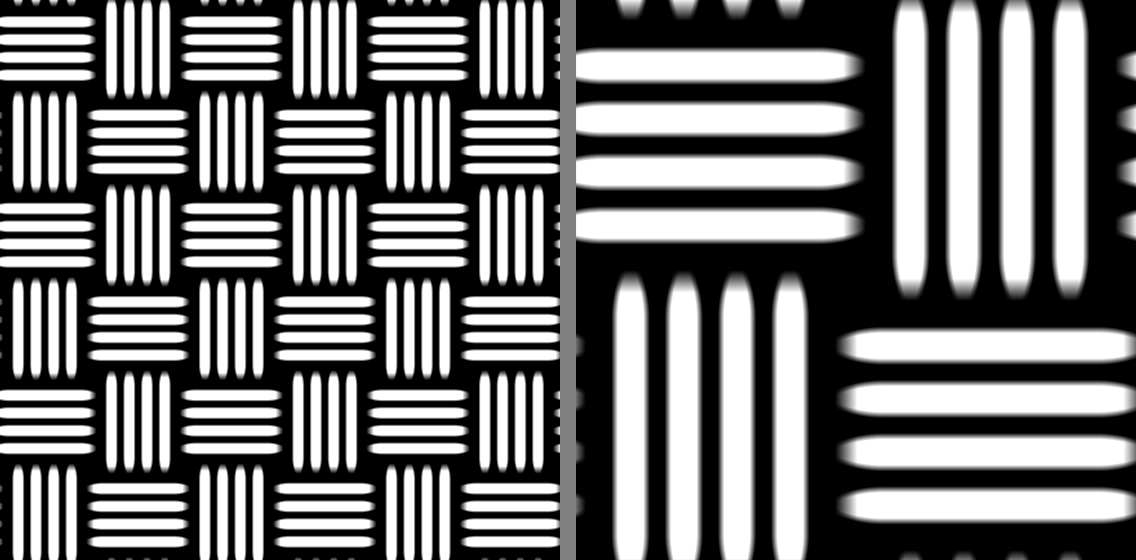
Left: the whole. Right: its middle third, enlarged.
Reproduce this pattern procedurally as a Shadertoy shader.

```glsl
// Basket weave: a checkerboard of cells, each holding four soft white bars
// on black, running across or up in turn. Bars taper and fade at both ends
// and reach past their cell; an even cell count makes the canvas tile.

const float CELLS = 6.0;              // cells across and down, must be even
const vec2  SHIFT = vec2(0.02);       // offset of the weave, in cells
const float PITCH = 0.19;             // spacing of bars, in cells
const float LAST_BAR = 1.5;           // outermost bar centre, in pitches
const float HALF_WIDTH = 0.0685;      // bar half width at the outer edge
const float HALF_LENGTH = 0.555;      // bar half length
const float EDGE = 0.023;             // softness of the long sides
const float END_FADE = 0.08;          // length of the fade at the tips
const float TAPER_LENGTH = 0.17;      // part of each end that narrows
const float TAPER = 0.5;              // width lost at the tip
const vec3  GROUND = vec3(0.0);
const vec3  STRAND = vec3(1.0);

// Coverage of a group of four bars, measured from the centre of its cell
float barGroup(float along, float across, float pixel) {
    float bar = clamp(floor(across / PITCH) + 0.5, -LAST_BAR, LAST_BAR);
    float side = abs(across - bar * PITCH);
    float toEnd = HALF_LENGTH - abs(along);

    // Narrow towards the tip
    float t = clamp(1.0 - toEnd / TAPER_LENGTH, 0.0, 1.0);
    float width = HALF_WIDTH * (1.0 - TAPER * t * t);

    float body = clamp((width - side) / max(EDGE, pixel), 0.0, 1.0);
    float fade = clamp(toEnd / max(END_FADE, pixel), 0.0, 1.0);
    return body * fade;
}

void mainImage(out vec4 fragColor, in vec2 fragCoord) {
    vec2 p = fragCoord / iResolution.xy * CELLS + SHIFT;
    float pixel = CELLS / min(iResolution.x, iResolution.y);

    // Local axes: x along the bars, y across them
    vec2 cell = floor(p);
    vec2 q = p - cell - 0.5;
    bool upright = mod(cell.x + cell.y, 2.0) < 0.5;
    if (upright) q = q.yx;

    // Bars of this cell, and tips reaching in from the crossing neighbours
    float own = barGroup(q.x, q.y, pixel);
    float tips = barGroup(1.0 - abs(q.y), q.x, pixel);

    fragColor = vec4(mix(GROUND, STRAND, max(own, tips)), 1.0);
}
```
